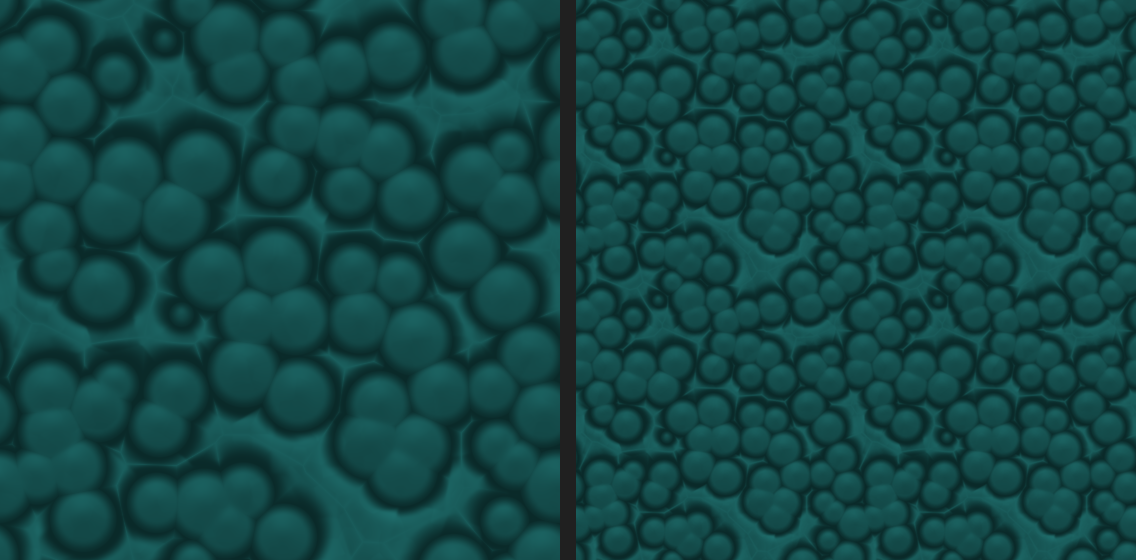
Left: one tile. Right: repeated 2 by 2.
Give the GLSL for this texture, as a Shadertoy shader.

```glsl
vec3 hash3(vec2 cell, float seed) {
    vec3 q = fract(vec3(cell.xyx + seed * 7.31) * vec3(0.1031, 0.1030, 0.0973));
    q += dot(q, q.yxz + 33.33);
    return fract((q.xxy + q.yzz) * q.zyx);
}

vec2 direction(float angle) {
    return vec2(cos(angle), sin(angle));
}

// Wrapping patchwork of tilted planes with softened borders, about -1 to 1
float facets(vec2 uv, float count, float seed) {
    vec2 p = uv * count, base = floor(p);
    float sum = 0.0, total = 0.0;
    for (int y = -1; y <= 1; y++)
    for (int x = -1; x <= 1; x++) {
        vec2 cell = base + vec2(x, y);
        vec3 rnd = hash3(mod(cell, count), seed);
        vec2 away = p - cell - rnd.xy;
        float weight = exp(-22.0 * dot(away, away));
        float tilt = dot(away, direction(rnd.z * 6.2832));
        sum += weight * (1.3 * (fract(rnd.z * 17.0) - 0.5) + tilt);
        total += weight;
    }
    return sum / max(total, 1e-12);
}

float ballShade(vec2 n) {
    vec2 glint = n - vec2(-0.05, 0.48);
    return 0.31 + 0.04 * n.y + 0.045 * exp(-6.0 * dot(glint, glint))
         - 0.018 * exp(-9.0 * dot(n, n));
}

void mainImage(out vec4 fragColor, in vec2 fragCoord) {
    vec2 uv = fragCoord / iResolution.xy;
    const float CLUMPS = 5.0;
    vec2 base = floor(uv * CLUMPS);

    float nearest = 1.0, second = 1.0;
    float shadeSum = 0.0, shadeTotal = 0.0, slopeTotal = 0.0;
    vec2 slope = vec2(0.0);

    // Clumps of one to four merged balls
    for (int y = -1; y <= 1; y++)
    for (int x = -1; x <= 1; x++) {
        vec2 cell = base + vec2(x, y);
        vec2 id = mod(cell, CLUMPS);
        vec3 place = hash3(id, 1.0), kind = hash3(id, 2.0);
        vec2 center = (cell + 0.25 + 0.5 * place.xy) / CLUMPS;
        float count = 1.0 + floor(3.99 * pow(kind.x, 0.75));
        vec2 axis = direction(place.z * 6.2832);
        float clump = 1.0;

        for (float i = 0.0; i < count; i++) {
            vec3 rnd = hash3(id, 3.0 + i);
            float angle = 6.2832 * i / count + 0.7 * (rnd.x - 0.5);
            vec2 spread = direction(angle) * vec2(1.2, 0.75)
                        * (0.015 + 0.014 * count) * (0.85 + 0.25 * rnd.y);
            vec2 offset = spread.x * axis + spread.y * vec2(-axis.y, axis.x);
            float radius = mix(0.038, 0.067, sqrt(rnd.z));
            if (count < 1.5) radius = kind.y < 0.3 ? 0.022 : 0.064;

            vec2 away = uv - center - offset;
            float len = length(away), edge = len - radius;
            clump = min(clump, edge);

            float top = exp(2500.0 * (radius * radius - len * len));
            shadeSum += top * ballShade(away / radius);
            shadeTotal += top;

            float pull = exp(-edge / 0.012);
            slope += pull * away / max(len, 1e-4);
            slopeTotal += pull;
        }
        second = min(second, max(nearest, clump));
        nearest = min(nearest, clump);
    }
    slope /= max(slopeTotal, 1e-12);
    float patches = facets(uv, 13.0, 11.0);
    float grain = facets(uv, 31.0, 23.0);

    // Balls darken toward the outline of their clump
    float ball = shadeSum / max(shadeTotal, 1e-9) + 0.008 * patches + 0.004 * grain;
    ball = mix(ball, 0.175, smoothstep(-0.022, 0.003, nearest));

    // Ground with dark pits around the clumps, lit from above
    float width = 0.036 + 0.013 * slope.y;
    float reach = nearest + 0.007 * patches;
    float ground = 0.325 + 0.035 * patches + 0.012 * grain;
    float rim = (reach - width) / 0.014;
    ground += 0.055 * exp(-rim * rim) * (0.45 - 0.65 * slope.y);
    ground = mix(0.165, ground, smoothstep(0.002, width, reach));

    // Pale ridges where two pits meet
    float ridge = exp(-(second - nearest) / 0.007) * smoothstep(0.006, 0.022, nearest);
    ground = mix(ground, 0.375, 0.7 * ridge);

    float light = mix(ball, ground, smoothstep(-0.0015, 0.0015, nearest));
    light = clamp(light, 0.15, 0.43);
    fragColor = vec4(light * vec3(0.22 + 0.15 * light, 1.0, 0.985), 1.0);
}
```
